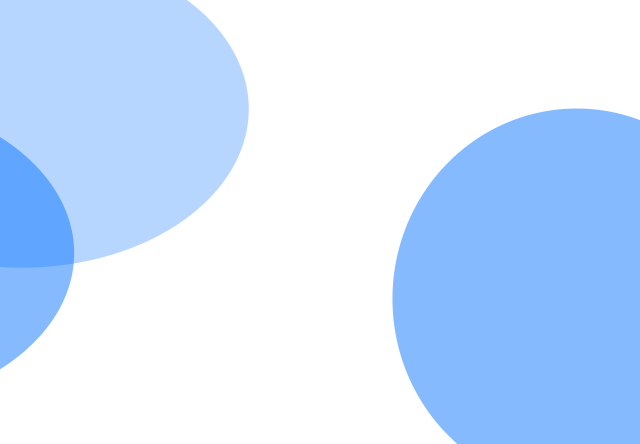
This background is drawn by a Shadertoy shader. Its source:

```glsl
// Three overlapping translucent blue ellipses, cropped by the frame, on white.
// Each ellipse is an implicit curve scaled to an approximate pixel distance
// for a smooth edge; one blue ink at two opacities gives every tint.

const vec3 PAPER = vec3(1.0);
const vec3 INK = vec3(0.04, 0.46, 1.0);
const float LIGHT_OPACITY = 0.3;
const float STRONG_OPACITY = 0.5;

// Coverage (0..1) of an ellipse; center and radii are fractions of the canvas.
float ellipseCoverage(vec2 fragCoord, vec2 center, vec2 radii, vec2 canvas) {
    vec2 radiiPx = radii * canvas;
    vec2 q = (fragCoord - center * canvas) / radiiPx;
    float len = length(q);
    float slope = max(length(q / radiiPx), 1e-6);
    float distancePx = len * (len - 1.0) / slope;
    return clamp(0.5 - distancePx, 0.0, 1.0);
}

// Lays ink over a base colour.
vec3 layInk(vec3 base, vec3 ink, float opacity, float coverage) {
    return mix(base, ink, opacity * coverage);
}

void mainImage(out vec4 fragColor, in vec2 fragCoord) {
    vec2 canvas = iResolution.xy;

    // Pale ellipse, upper left
    float pale = ellipseCoverage(fragCoord, vec2(0.0339, 0.7547), vec2(0.3548, 0.3577), canvas);
    // Stronger ellipse, left edge
    float left = ellipseCoverage(fragCoord, vec2(-0.2389, 0.4298), vec2(0.3548, 0.3539), canvas);
    // Large near-circle, lower right
    float right = ellipseCoverage(fragCoord, vec2(0.9010, 0.3268), vec2(0.2878, 0.4288), canvas);

    vec3 color = layInk(PAPER, INK, LIGHT_OPACITY, pale);
    color = layInk(color, INK, STRONG_OPACITY, left);
    color = layInk(color, INK, STRONG_OPACITY, right);

    fragColor = vec4(color, 1.0);
}
```
